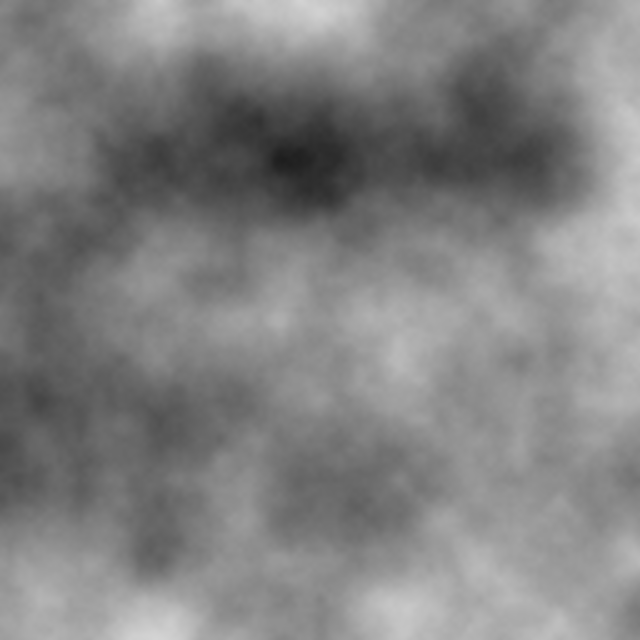
Give the GLSL for this texture, as a WebGL 1 fragment shader.

```glsl
precision highp float;

uniform vec2 u_resolution;

#define BASE_CELLS 4.0
#define OCTAVES 6
#define GAIN 0.5
#define NOISE_MEAN 0.515
#define GREY_MEAN 0.516
#define CONTRAST 0.95
#define FIELD_ORIGIN vec2(1.0, 2.0)

float hash(vec2 cell) {
    vec3 p = fract(cell.xyx * 0.1031);
    p += dot(p, p.yzx + 33.33);
    return fract((p.x + p.y) * p.z);
}

// Smoothly interpolated lattice values
float valueNoise(vec2 p) {
    vec2 cell = floor(p);
    vec2 f = fract(p);
    vec2 blend = f * f * (3.0 - 2.0 * f);
    float bottom = mix(hash(cell), hash(cell + vec2(1.0, 0.0)), blend.x);
    float top = mix(hash(cell + vec2(0.0, 1.0)), hash(cell + vec2(1.0, 1.0)), blend.x);
    return mix(bottom, top, blend.y);
}

// Octaves summed and normalised to 0..1
float cloud(vec2 uv) {
    float sum = 0.0;
    float total = 0.0;
    float amplitude = 1.0;
    float frequency = BASE_CELLS;
    for (int i = 0; i < OCTAVES; i++) {
        vec2 offset = FIELD_ORIGIN + float(i) * vec2(17.0, 29.0);
        sum += amplitude * valueNoise(uv * frequency + offset);
        total += amplitude;
        amplitude *= GAIN;
        frequency *= 2.0;
    }
    return sum / total;
}

void main() {
    vec2 uv = gl_FragCoord.xy / u_resolution;
    float grey = GREY_MEAN + CONTRAST * (cloud(uv) - NOISE_MEAN);
    gl_FragColor = vec4(vec3(clamp(grey, 0.0, 1.0)), 1.0);
}
```
